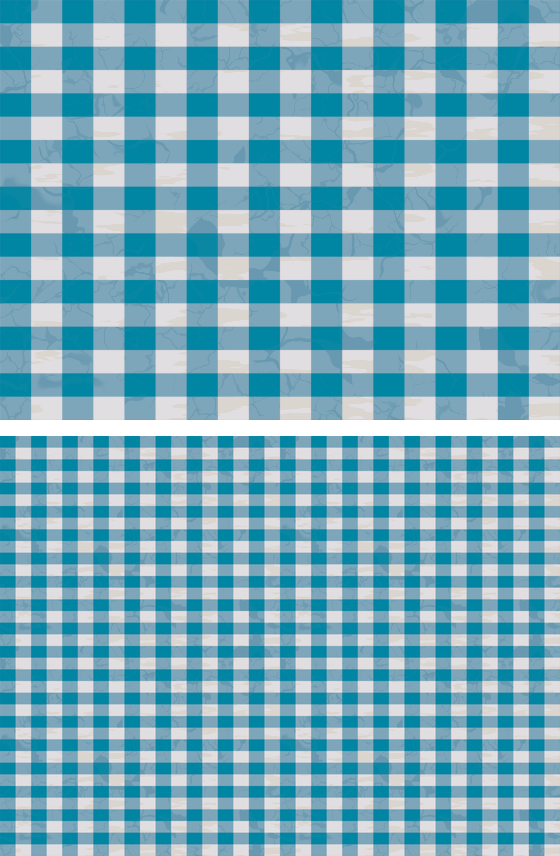
Top: one tile. Bottom: repeated 2 by 2.
A WebGL 2 fragment shader for this pattern:

```glsl
#version 300 es
precision highp float;
// Worn blue gingham: nine checks each way, with fine cracks, dark chips and pale streaks.

uniform vec2 u_resolution;
out vec4 fragColor;

const float REPEATS = 9.0;
const vec3 TEAL = vec3(0.00, 0.52, 0.64);
const vec3 BLUE = vec3(0.49, 0.65, 0.73);
const vec3 WHITE = vec3(0.88, 0.87, 0.88);
const vec3 WORN_TEAL = vec3(0.04, 0.53, 0.64);
const vec3 WORN_BLUE = vec3(0.41, 0.60, 0.69);
const vec3 WORN_WHITE = vec3(0.86, 0.835, 0.81);

float hash(vec2 p) {
  return fract(sin(dot(p, vec2(127.1, 311.7))) * 43758.5453);
}

// Value noise that wraps after a whole number of cells
float noise(vec2 uv, vec2 period, float seed) {
  vec2 p = uv * period;
  vec2 cell = floor(p);
  vec2 f = fract(p);
  f = f * f * (3.0 - 2.0 * f);
  vec2 a = mod(cell, period) + seed;
  vec2 b = mod(cell + 1.0, period) + seed;
  return mix(mix(hash(a), hash(vec2(b.x, a.y)), f.x),
             mix(hash(vec2(a.x, b.y)), hash(b), f.x), f.y);
}

float fbm(vec2 uv, vec2 period, float seed) {
  float sum = 0.0;
  float weight = 0.5;
  for (int i = 0; i < 4; i++) {
    sum += weight * noise(uv, period, seed + float(i) * 17.0);
    period *= 2.0;
    weight *= 0.5;
  }
  return sum / 0.9375;
}

// Gap between the two nearest wrapped cell points: zero along a crack
float crackGap(vec2 uv, vec2 period, float seed) {
  vec2 warp = vec2(fbm(uv, period, seed + 3.0), fbm(uv, period, seed + 9.0)) - 0.5;
  vec2 p = uv * period + 1.5 * warp;
  vec2 cell = floor(p);
  float nearest = 9.0;
  float second = 9.0;
  for (int y = -1; y <= 1; y++) {
    for (int x = -1; x <= 1; x++) {
      vec2 c = cell + vec2(x, y);
      vec2 id = mod(c, period) + seed;
      float d = length(c + vec2(hash(id), hash(id + 41.3)) - p);
      second = min(second, max(nearest, d));
      nearest = min(nearest, d);
    }
  }
  return second - nearest;
}

// Cracks that fade in and out and swell into chips
float cracks(vec2 uv, vec2 period, float width, float swell, float seed, float pixel) {
  float gap = crackGap(uv, period, seed);
  float present = smoothstep(0.48, 0.60, fbm(uv, vec2(8.0, 6.0), seed + 5.0));
  float chip = smoothstep(0.64, 0.80, fbm(uv, vec2(8.0, 6.0), seed + 23.0));
  float w = width * present + swell * chip;
  float soft = pixel * period.y;
  return (1.0 - smoothstep(w - soft, w + soft, gap)) * smoothstep(0.0, 0.5 * width, w);
}

// Flat horizontal streaks gathered into patches
float streaks(vec2 uv) {
  float patches = noise(uv, vec2(6.0, 5.0), 61.0);
  float grain = fbm(uv, vec2(11.0, 44.0), 73.0);
  return smoothstep(0.60, 0.63, grain + 0.3 * (patches - 0.5));
}

// 1 inside the band centred at the given phase, half a repeat wide
float band(float x, float centre, float pixel) {
  float edge = abs(fract(x * REPEATS - centre + 0.5) - 0.5) - 0.25;
  float soft = 0.75 * REPEATS * pixel;
  return 1.0 - smoothstep(-soft, soft, edge);
}

// Both bands cross in the dark tone, one alone gives the middle tone
vec3 gingham(vec2 bands, vec3 dark, vec3 middle, vec3 light) {
  return mix(mix(light, middle, bands.x), mix(middle, dark, bands.x), bands.y);
}

void main() {
  vec2 uv = gl_FragCoord.xy / u_resolution;
  vec2 pixel = 1.0 / u_resolution;

  // Weave
  vec2 bands = vec2(band(uv.x, 0.25, pixel.x), band(uv.y, 0.75, pixel.y));
  vec3 clean = gingham(bands, TEAL, BLUE, WHITE);
  vec3 worn = gingham(bands, WORN_TEAL, WORN_BLUE, WORN_WHITE);

  // Wear: cracks on the coloured cloth, streaks on the white
  float fine = cracks(uv, vec2(20.0, 15.0), 0.045, 0.06, 11.0, pixel.y);
  float coarse = cracks(uv, vec2(8.0, 6.0), 0.035, 0.28, 37.0, pixel.y);
  float coloured = max(bands.x, bands.y);
  float wear = mix(streaks(uv), max(0.8 * fine, coarse), coloured);

  fragColor = vec4(mix(clean, worn, wear), 1.0);
}
```
